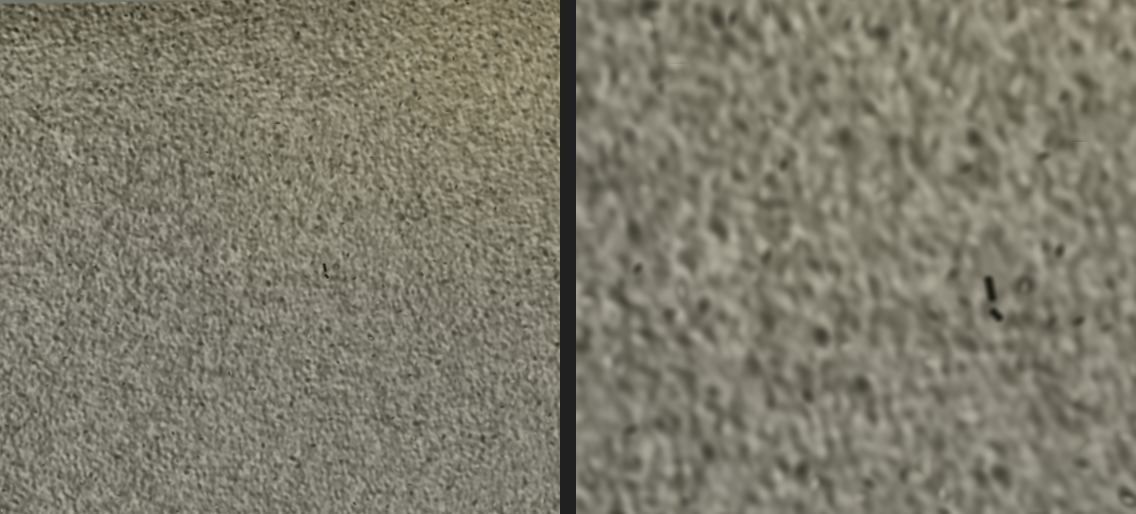
Left, the full canvas; right, a detail of the centre.
This texture is drawn by a Shadertoy shader. Its source:

```glsl
const vec3 STONE = vec3(0.503, 0.492, 0.434);
const vec3 WARM_TINT = vec3(0.008, 0.004, -0.014);
const vec3 COOL_TINT = vec3(-0.004, -0.002, 0.009);
const vec3 PIT = vec3(0.18, 0.18, 0.13);
const vec3 FLECK = vec3(0.73, 0.72, 0.65);
const vec3 WALL = vec3(0.45, 0.47, 0.43);

float hash(vec2 p) {
    return fract(sin(dot(p, vec2(127.1, 311.7))) * 43758.5453);
}

mat2 rotation(float angle) {
    float c = cos(angle), s = sin(angle);
    return mat2(c, s, -s, c);
}

float valueNoise(vec2 p) {
    vec2 cell = floor(p), f = fract(p);
    f = f * f * (3.0 - 2.0 * f);
    float low = mix(hash(cell), hash(cell + vec2(1, 0)), f.x);
    float high = mix(hash(cell + vec2(0, 1)), hash(cell + vec2(1, 1)), f.x);
    return mix(low, high, f.y);
}

// Two rotated layers hide the noise lattice; result is centred on zero
float grit(vec2 p, float scale) {
    float coarse = valueNoise(rotation(0.6) * p * scale);
    float fine = valueNoise(rotation(1.9) * p * scale * 1.4 + 37.0);
    return 0.58 * coarse + 0.42 * fine - 0.5;
}

// Averages grit along a direction, which stretches the grains
float streakedGrit(vec2 p, float scale, vec2 direction, float reach) {
    float sum = 0.0;
    for (int i = -2; i <= 2; i++) {
        sum += grit(p + direction * reach * float(i) * 0.5, scale);
    }
    return sum / 5.0;
}

// Grains with a faintly shaded flank on both sides
float crispGrains(vec2 p, float scale, vec2 direction, float reach) {
    vec2 across = vec2(direction.y, -direction.x) / scale;
    float face = streakedGrit(p, scale, direction, reach);
    float left = streakedGrit(p - across, scale, direction, reach);
    float right = streakedGrit(p + across, scale, direction, reach);
    return face - 0.10 * left - 0.22 * right;
}

// Soft, randomly turned spots, present in a given share of the cells
float specks(vec2 p, float scale, float share, float radius, float seed) {
    vec2 q = p * scale, base = floor(q);
    float cover = 0.0;
    for (int y = -1; y <= 1; y++) {
        for (int x = -1; x <= 1; x++) {
            vec2 cell = base + vec2(x, y);
            vec2 id = cell + seed;
            vec2 centre = cell + vec2(hash(id + 3.1), hash(id + 7.7));
            vec2 d = rotation(hash(id + 5.3) * 3.14) * (q - centre);
            float size = radius * mix(0.6, 1.2, hash(id + 9.2));
            float shape = 1.0 - smoothstep(0.0, 1.7, length(d * vec2(0.8, 1.2)) / size);
            float strength = mix(0.35, 1.0, hash(id + 12.4));
            cover = max(cover, shape * strength * step(hash(id), share));
        }
    }
    return cover;
}

float segmentDistance(vec2 p, vec2 a, vec2 b) {
    vec2 along = b - a;
    float t = clamp(dot(p - a, along) / dot(along, along), 0.0, 1.0);
    return length(p - a - along * t);
}

// Small chipped scar: an upright nick with a hooked foot
float scar(vec2 p) {
    float nick = segmentDistance(p, vec2(0.0, 0.010), vec2(0.002, 0.0));
    float foot = segmentDistance(p, vec2(0.003, -0.009), vec2(0.006, -0.012));
    return 1.0 - smoothstep(0.0, 0.0045, min(nick, foot));
}

void mainImage(out vec4 fragColor, in vec2 fragCoord) {
    vec2 uv = fragCoord / iResolution.xy;
    vec2 p = fragCoord / iResolution.x;

    // Grain direction drifts slowly over the surface
    float angle = mix(1.9, 2.4, uv.y) + 0.9 * (valueNoise(p * 5.0 + 11.0) - 0.5);
    vec2 direction = vec2(cos(angle), sin(angle));
    float grain = crispGrains(p, 148.0, direction, 0.0025);
    float contrast = mix(0.43, 0.48, uv.y) * mix(1.08, 0.9, uv.x);
    vec3 color = STONE + grain * contrast;

    // Broad stains, small clusters and warm light from the upper right
    float stain = valueNoise(p * 4.0 + 3.0) + 0.6 * valueNoise(p * 11.0) - 0.8;
    float cluster = valueNoise(rotation(0.9) * p * 38.0) - 0.5;
    float warmth = smoothstep(0.2, 1.0, uv.y + 0.25 * (uv.x - 0.5) + 0.2 * stain);
    color += 0.032 * stain + 0.045 * cluster + mix(COOL_TINT, WARM_TINT, warmth);
    float glow = exp(-14.0 * dot(uv - vec2(0.88, 0.92), uv - vec2(0.88, 0.92)));
    color += glow * vec3(0.024, 0.010, -0.016);

    // Dark pits, pale flecks and the scar
    float pitShare = mix(0.16, 0.34, smoothstep(0.45, 1.0, uv.y));
    color = mix(color, PIT, 0.8 * specks(p, 62.0, pitShare, 0.29, 0.0));
    color = mix(color, FLECK, 0.65 * specks(p, 66.0, 0.26, 0.28, 50.0));
    color = mix(color, PIT * 0.5, 0.95 * scar(p - vec2(0.579, 0.435)));

    // Shadow below the top edge and the strip of wall behind it
    color -= smoothstep(0.88, 1.0, uv.y) * mix(0.10, 0.03, uv.x);
    float edge = 0.993 + 0.016 * uv.x;
    color = mix(color, WALL, smoothstep(edge - 0.002, edge + 0.002, uv.y));

    fragColor = vec4(clamp(color, 0.0, 1.0), 1.0);
}
```
